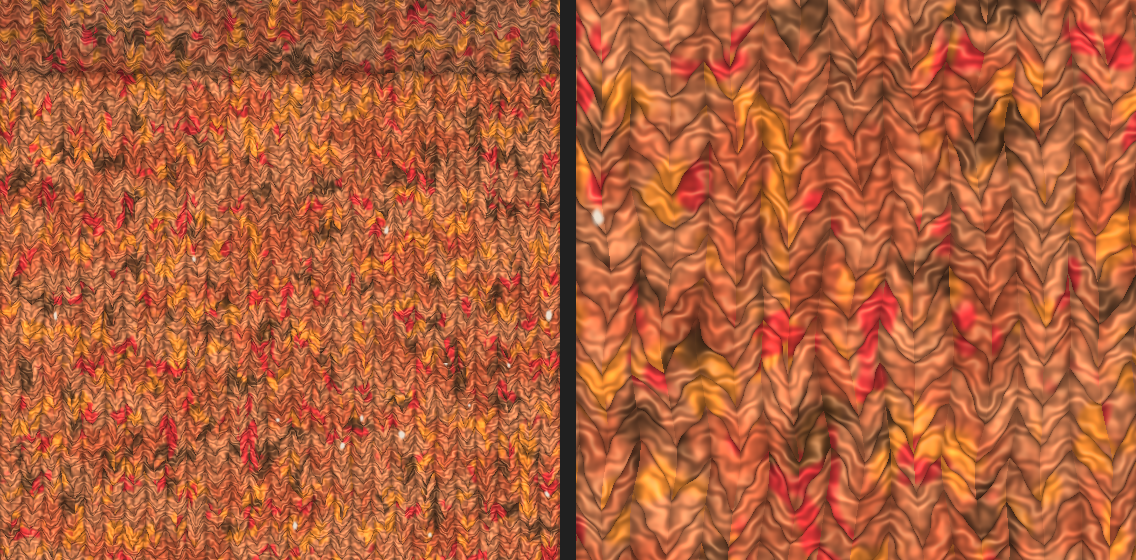
Left: the whole. Right: its middle third, enlarged.
Write a WebGL 1 fragment shader that draws this texture.

```glsl
precision highp float;
// Tweed knit: columns of V stitches below a band of wavy purl bumps.
// Each yarn leg gets rounded shading and twisted strands; gradient noise
// colours the wool flecks, and a few loose stitches show pale gaps.

uniform vec2 u_resolution;

#define COLS 27.0
#define ROWS 38.0
#define BAND_START 0.868
#define BAND_ROWS 46.0
#define LEG_SLOPE 2.2
#define TAN vec3(0.77, 0.46, 0.30)
#define RUST vec3(0.74, 0.34, 0.21)
#define ORANGE vec3(0.95, 0.54, 0.16)
#define CRIMSON vec3(0.84, 0.17, 0.20)
#define DARK vec3(0.34, 0.22, 0.14)
#define PALE vec3(0.97, 0.69, 0.48)
#define GAP vec3(0.93, 0.87, 0.80)

const float TAU = 6.28318;

float hash(vec2 p) {
  vec3 q = fract(vec3(p.xyx) * 0.1031);
  q += dot(q, q.yzx + 33.33);
  return fract((q.x + q.y) * q.z);
}

vec2 gradient(vec2 cell) {
  float angle = TAU * hash(cell + 71.0);
  return vec2(cos(angle), sin(angle));
}

float noise(vec2 p) {
  vec2 i = floor(p), f = fract(p);
  vec2 s = f * f * f * (f * (f * 6.0 - 15.0) + 10.0);
  vec2 e = vec2(1.0, 0.0);
  float low = mix(dot(gradient(i), f), dot(gradient(i + e), f - e), s.x);
  float high = mix(dot(gradient(i + e.yx), f - e.yx),
                   dot(gradient(i + 1.0), f - 1.0), s.x);
  return mix(low, high, s.y);
}

// Rounded profile across a strand of yarn, 0 at its edges
float bulge(float across) {
  return sqrt(max(0.0, 4.0 * across * (1.0 - across)));
}

// Wool colour: a mottled ground with flecks cut at the yarn edges
vec3 woolColor(vec2 p, vec2 leg) {
  vec2 shift = 0.7 * vec2(hash(leg), hash(leg + 19.0));
  vec2 q = p * vec2(29.0, 25.0) + shift;
  float mottle = noise(p * vec2(5.0, 13.0) + 9.0) + noise(q * 0.8 + 40.0);
  vec3 color = mix(RUST, TAN, smoothstep(-0.4, 0.35, mottle));
  float streak = 0.3 * noise(p * vec2(3.0, 8.0) + 60.0);
  color = mix(color, ORANGE, 0.8 * smoothstep(0.12, 0.36, noise(q + 11.0) + streak));
  color = mix(color, DARK, 0.8 * smoothstep(0.21, 0.42, noise(q * 0.9 + 83.0) - streak));
  color = mix(color, CRIMSON, 0.85 * smoothstep(0.27, 0.41, noise(q * 0.95 + 157.0)));
  return color * (0.88 + 0.24 * hash(leg + 5.0));
}

// Pale gap in some stitches, clustered toward the lower right
float gapMask(vec2 grid, vec2 p) {
  vec2 cell = floor(grid);
  float loose = smoothstep(0.45, 0.62, p.x) * (1.0 - smoothstep(0.3, 0.46, p.y));
  float chance = 0.004 + 0.032 * loose;
  float seed = hash(cell + 211.0);
  vec2 center = 0.35 + 0.3 * vec2(hash(cell + 31.0), hash(cell + 47.0));
  vec2 d = (fract(grid) - center) / vec2(COLS, ROWS);
  float radius = 0.003 + 0.004 * hash(cell + 13.0);
  float edge = 0.0015 + 0.7 / u_resolution.y;
  float dist = length(d * vec2(1.2, 0.85)) + 0.0012 * noise(p * 180.0);
  return step(seed, chance) * (1.0 - smoothstep(radius - edge, radius + edge, dist));
}

void main() {
  vec2 p = gl_FragCoord.xy / u_resolution;

  // Hand-knit irregularity
  vec2 wobble = vec2(noise(p * vec2(18.0, 14.0)), noise(p * vec2(25.0, 21.0) + 30.0));
  vec2 grid = p * vec2(COLS, ROWS) + wobble * vec2(0.3, 0.55);

  // V stitches: two mirrored legs rising from the column centre
  float side = fract(grid.x) - 0.5;
  float a = abs(side);
  float course = grid.y - LEG_SLOPE * a + 0.25 * noise(p * 70.0);
  vec2 leg = vec2(floor(grid.x * 2.0), floor(course));
  float across = fract(course);
  float twist = 2.6 * across + 3.0 * a;
  float height = bulge(across) * (1.0 - 0.55 * smoothstep(0.32, 0.5, a));
  height *= 0.78 + 0.22 * smoothstep(0.0, 0.1, a);

  // Purl bumps: wavy horizontal ridges
  float edgeDist = p.y - BAND_START - 0.012 * noise(p * vec2(28.0, 12.0));
  if (edgeDist > 0.0) {
    float wave = sin(TAU * grid.x + 3.0 * noise(p * 12.0));
    course = p.y * BAND_ROWS + 0.36 * wave + 0.9 * noise(p * 24.0 + 8.0);
    leg = vec2(floor(grid.x * 2.0), floor(course) + 100.0);
    across = fract(course);
    twist = 2.3 * across + 0.9 * grid.x;
    height = bulge(across) * (0.8 + 0.2 * wave);
  }

  // Wool, rounded shading, and pale twisted strands
  vec3 color = woolColor(p, leg);
  color *= mix(0.56, 1.16, height);
  float strand = 0.5 + 0.5 * sin(TAU * (twist + 0.9 * noise(p * 95.0 + 50.0)));
  color *= 0.83 + 0.28 * strand;
  float glint = pow(strand, 3.0) * height * smoothstep(-0.25, 0.3, noise(p * 60.0 + 90.0));
  color = mix(color, PALE, 0.5 * glint);
  color *= 1.0 + 0.22 * noise(p * 150.0 + 17.0);

  // Browner band with a shadowed seam, then the gaps
  float band = smoothstep(-0.003, 0.003, edgeDist);
  color = mix(color, color * vec3(0.88, 0.92, 0.98), band);
  color *= 1.0 - 0.28 * exp(-pow(edgeDist / 0.011, 2.0));
  color = mix(color, GAP, gapMask(grid, p) * (1.0 - band));

  gl_FragColor = vec4(color, 1.0);
}
```
